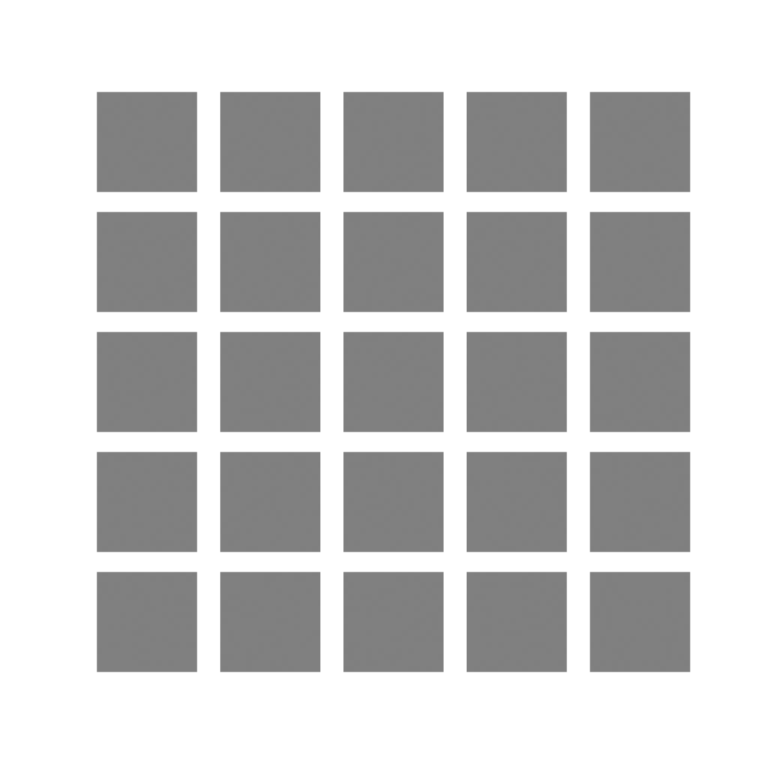
Reproduce this pattern procedurally as a three.js fragment shader.

```glsl
// Five by five grid of flat grey squares on a white ground, with slightly wider column gaps.
varying vec2 vUv;

const vec3 WHITE = vec3(1.0);
const vec3 GREY = vec3(0.501);
const vec2 GRID_CENTER = vec2(0.5124, 0.5026);
const vec2 PITCH = vec2(0.1605, 0.15625);
const vec2 HALF_SIZE = vec2(0.0652, 0.0651);
const float REACH = 2.0;          // squares on each side of the middle one
const float EDGE_WIDTH = 0.00195; // width of the smoothed edge
const float GRAIN_CELLS = 128.0;
const float GRAIN_AMOUNT = 0.004;

float hash(vec2 p) {
  return fract(sin(dot(p, vec2(127.1, 311.7))) * 43758.5453);
}

// Offset from the center of the nearest square in a limited grid
vec2 repeatLimited(vec2 p, vec2 pitch, float reach) {
  vec2 index = clamp(floor(p / pitch + 0.5), -reach, reach);
  return p - index * pitch;
}

// Coverage of a sharp-cornered box with linear edge smoothing
float boxCoverage(vec2 p, vec2 halfSize, float edgeWidth) {
  vec2 inside = clamp(0.5 + (halfSize - abs(p)) / edgeWidth, 0.0, 1.0);
  return inside.x * inside.y;
}

// Barely visible mottling of the grey fill
vec3 grainyFill(vec3 color, vec2 uv, float cells, float amount) {
  return color + amount * (hash(floor(uv * cells)) - 0.5);
}

void main() {
  vec2 local = repeatLimited(vUv - GRID_CENTER, PITCH, REACH);
  float square = boxCoverage(local, HALF_SIZE, EDGE_WIDTH);
  vec3 fill = grainyFill(GREY, vUv, GRAIN_CELLS, GRAIN_AMOUNT);
  gl_FragColor = vec4(mix(WHITE, fill, square), 1.0);
}
```
